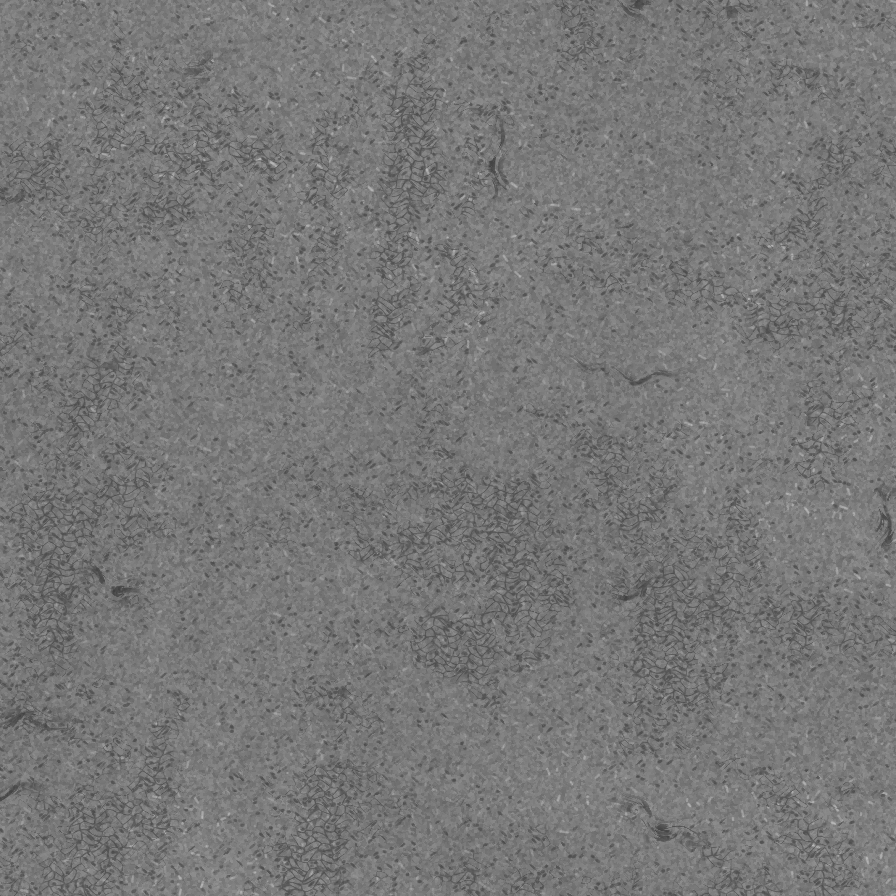
Give the GLSL for this texture, as a WebGL 1 fragment shader.

```glsl
precision highp float;
// Weathered grey stone: fine cellular grain over faint clouds, patches of dark
// pits and wrinkles, short pale fibres, and scattered flaky cracks. Each crack
// is a wavering stroke in a jittered grid cell, broken up by layered sines.
uniform vec2 u_resolution;

vec2 hash2(vec2 p) {
  vec3 q = fract(p.xyx * vec3(0.1031, 0.1030, 0.0973));
  q += dot(q, q.yzx + 33.33);
  return fract((q.xx + q.yz) * q.zy);
}

mat2 rotation(float angle) {
  float c = cos(angle), s = sin(angle);
  return mat2(c, -s, s, c);
}

// Warped layered sines, roughly -0.7 to 0.7
float sines(vec2 p) {
  float sum = 0.0, amplitude = 0.5;
  for (int i = 0; i < 4; i++) {
    p = mat2(0.8, -0.6, 0.6, 0.8) * p * 1.7 + 1.3;
    p += 0.8 * sin(p.yx * 1.1);
    sum += amplitude * sin(p.x) * sin(p.y);
    amplitude *= 0.68;
  }
  return sum;
}

// Cellular noise: nearest distance, second distance, random value of the cell
vec3 cells(vec2 p) {
  vec2 base = floor(p);
  vec3 result = vec3(8.0, 8.0, 0.0);
  for (int y = -1; y <= 1; y++) {
    for (int x = -1; x <= 1; x++) {
      vec2 id = base + vec2(x, y);
      float d = length(id + hash2(id) - p);
      if (d < result.x) result = vec3(d, result.x, hash2(id + 71.0).x);
      else result.y = min(result.y, d);
    }
  }
  return result;
}

// Short pale strokes, one in some of the cells
float fibres(vec2 p) {
  vec2 base = floor(p);
  float light = 0.0;
  for (int y = -1; y <= 1; y++) {
    for (int x = -1; x <= 1; x++) {
      vec2 id = base + vec2(x, y);
      vec2 kind = hash2(id + 19.0);
      vec2 q = rotation(kind.x * 6.28) * (p - id - hash2(id));
      q.x = max(abs(q.x) - 0.3 * kind.x, 0.0);
      float stroke = 1.0 - smoothstep(0.03, 0.16, length(q));
      light = max(light, stroke * smoothstep(0.5, 1.0, kind.y));
    }
  }
  return light;
}

// Flaky cracks, mostly lying flat, a few steep
float cracks(vec2 p) {
  vec2 base = floor(p);
  float dark = 0.0;
  for (int y = -1; y <= 1; y++) {
    for (int x = -1; x <= 1; x++) {
      vec2 id = base + vec2(x, y);
      vec2 kind = hash2(id + 37.0), size = hash2(id + 53.0);
      float angle = kind.x < 0.3 ? 1.0 + 3.0 * kind.x : 1.1 * (kind.x - 0.65);
      vec2 q = rotation(angle) * (p - id - hash2(id + 5.0));
      q.y += 0.05 * sin(q.x * 8.0 + kind.y * 40.0) + 0.018 * sin(q.x * 27.0 + size.x * 30.0);
      float taper = 1.0 - smoothstep(0.2, 1.0, abs(q.x) / (0.16 + 0.36 * size.x));
      float across = q.y / (0.025 + 0.07 * size.y);
      float flakes = smoothstep(0.0, 0.4, sines(q * vec2(13.0, 42.0) + id * 7.0));
      float line = 1.0 - smoothstep(0.004, 0.018, abs(q.y));
      line *= smoothstep(-0.25, 0.25, sines(q * 12.0 + id * 3.0));
      float mark = max(flakes * exp(-across * across), 0.8 * line);
      dark = max(dark, mark * taper * smoothstep(0.3, 0.75, kind.y));
    }
  }
  return dark;
}

void main() {
  vec2 uv = gl_FragCoord.xy / min(u_resolution.x, u_resolution.y);
  float cloud = sines(uv * 4.0 + 2.0);
  float patches = sines(uv * 7.0 + 9.0) + 0.5 * sines(uv * 31.0);

  // Grain at two sizes
  float grain = 0.055 * (cells(uv * 185.0).z - 0.5) + 0.085 * (cells(uv * 340.0 + 7.0).z - 0.5);
  float grey = 0.484 + grain + 0.022 * cloud;

  // Pits everywhere, wrinkles where the patches gather
  vec2 warped = uv + 0.003 * sin(uv.yx * 190.0);
  vec3 pit = cells(warped * vec2(150.0, 190.0));
  float pits = (1.0 - smoothstep(0.2, 0.55, pit.x)) * smoothstep(0.75, 0.95, pit.z + 0.22 * patches);
  vec3 fold = cells(warped * vec2(85.0, 120.0) + 31.0);
  float wrinkles = 1.0 - smoothstep(0.03, 0.24, fold.y - fold.x);
  wrinkles *= smoothstep(0.1, 0.7, patches + 0.6 * (fold.z - 0.5));

  float dark = max(0.65 * pits, 0.6 * wrinkles);
  dark = max(dark, 0.95 * cracks(uv * 4.6 + 11.0));
  float light = fibres(uv * 75.0) * (0.09 + 0.08 * smoothstep(-0.1, 0.5, cloud));

  grey = mix(grey + light, 0.27 + 0.5 * grain, dark);
  gl_FragColor = vec4(vec3(grey), 1.0);
}
```
